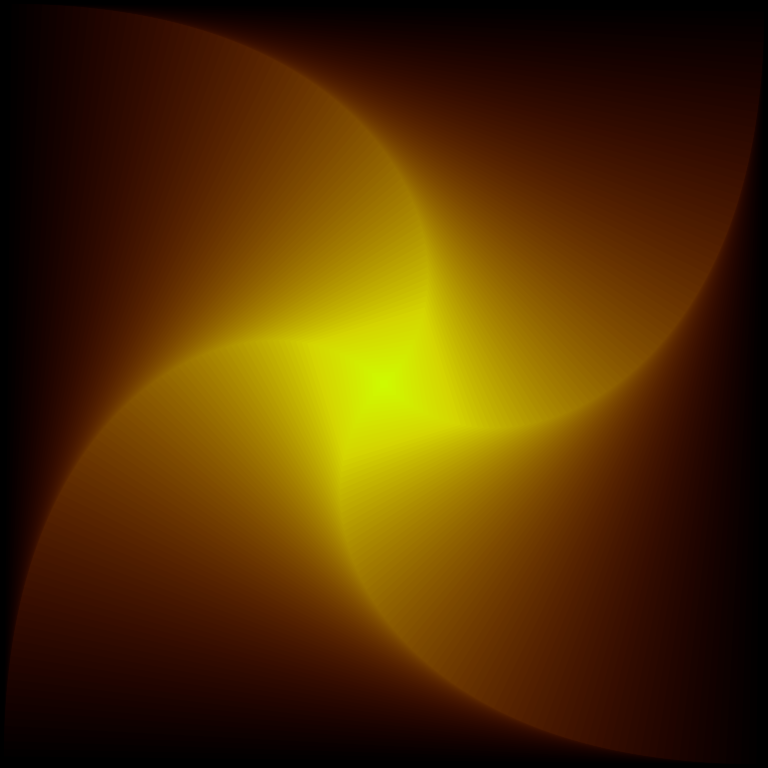
A WebGL 2 fragment shader for this background:

```glsl
#version 300 es
precision highp float;
// A four-armed whirl: a hundred squares stacked from large to small,
// each turned a little further clockwise and tinted a little brighter,
// so that their corners trace curved arms from black to lime.
uniform vec2 u_resolution;
out vec4 fragColor;

// Fully saturated ramp: hue runs from red to lime as brightness rises.
vec3 emberRamp(float heat) {
    float hue = 1.2 * heat;
    return heat * vec3(clamp(2.0 - hue, 0.0, 1.0), clamp(hue, 0.0, 1.0), 0.0);
}

vec2 rotate(vec2 p, float angle) {
    float c = cos(angle), s = sin(angle);
    return vec2(c * p.x - s * p.y, s * p.x + c * p.y);
}

float squareDistance(vec2 p, float halfSide) {
    return max(abs(p.x), abs(p.y)) - halfSide;
}

void main() {
    // The canvas spans -1 to 1 in both directions.
    vec2 p = 2.0 * gl_FragCoord.xy / u_resolution - 1.0;
    float pixel = 2.0 / min(u_resolution.x, u_resolution.y);

    // Paint the squares from back to front.
    const int SQUARES = 100;
    vec3 color = vec3(0.0);
    for (int i = 0; i < SQUARES; i++) {
        float heat = float(i) / float(SQUARES);
        // The turn speeds up at first, then settles near the centre.
        float turn = heat * (1.0 + 0.85 * heat - 0.25 * heat * heat);
        float d = squareDistance(rotate(p, turn), 0.99 - heat);
        float coverage = clamp(0.5 - d / pixel, 0.0, 1.0);
        color = mix(color, emberRamp(heat), coverage);
    }
    fragColor = vec4(color, 1.0);
}
```
